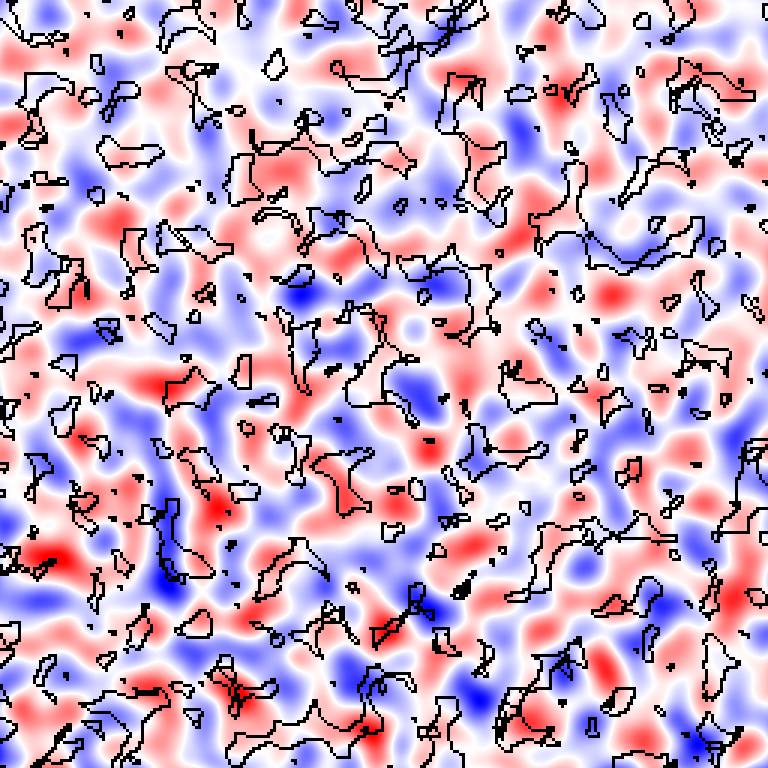
Write a Shadertoy shader that draws this texture.

```glsl
// A smooth random field shaded blue-white-red, overlaid with thin black outlines.
// The field sums two rotated gradient noises; the outlines are the stepped borders
// of two unions of scattered discs, clean along the arcs and ragged at the corners.

vec2 hash2(vec2 p) {
    vec3 q = fract(vec3(p.xyx) * vec3(0.1031, 0.1030, 0.0973));
    q += dot(q, q.yzx + 33.33);
    return fract((q.xx + q.yz) * q.zy);
}

vec2 gradientAt(vec2 corner) {
    return normalize(hash2(corner + 57.0) - 0.5);
}

float gradientNoise(vec2 p) {
    vec2 i = floor(p), f = fract(p);
    vec2 u = f * f * f * (f * (f * 6.0 - 15.0) + 10.0);
    vec2 e = vec2(1.0, 0.0);
    float low = mix(dot(gradientAt(i), f), dot(gradientAt(i + e), f - e), u.x);
    float high = mix(dot(gradientAt(i + e.yx), f - e.yx),
                     dot(gradientAt(i + 1.0), f - 1.0), u.x);
    return mix(low, high, u.y);
}

// Linear value noise: its contours have straight, angular facets
float facetNoise(vec2 p) {
    vec2 i = floor(p), f = fract(p);
    vec2 e = vec2(1.0, 0.0);
    return mix(mix(hash2(i).x, hash2(i + e).x, f.x),
               mix(hash2(i + e.yx).x, hash2(i + 1.0).x, f.x), f.y);
}

// 1 inside a union of jittered discs; radius is in grid cells
float discUnion(vec2 p, float radius, float seed) {
    vec2 cell = floor(p);
    float nearest = 9.0, second = 9.0;
    for (int y = -1; y <= 1; y++)
    for (int x = -1; x <= 1; x++) {
        vec2 c = cell + vec2(x, y);
        float d = length(p - c - hash2(c + seed));
        second = min(second, max(nearest, d));
        nearest = min(nearest, d);
    }
    // Blunt and roughen the corners where two discs meet
    float corner = max(0.0, 1.0 - (second - nearest) / 0.3);
    float ragged = facetNoise(p * 3.5 + seed) - 0.5;
    return step(nearest + corner * (0.35 * ragged - 0.06 * corner), radius);
}

// Membership of one fine grid square in the two disc unions
vec2 regions(vec2 square) {
    vec2 uv = (square + 0.5) / 256.0;
    vec2 turned = mat2(0.8, 0.6, -0.6, 0.8) * uv;
    return vec2(discUnion(uv * 22.5 + 11.0, 0.62, 11.0),
                discUnion(turned * 26.0 + 83.0, 0.76, 83.0));
}

// A square is inked where a region ends at its right or upper side
float inked(vec2 square) {
    vec2 here = regions(square);
    vec2 change = abs(here - regions(square + vec2(1.0, 0.0)))
                + abs(here - regions(square + vec2(0.0, 1.0)));
    return min(change.x + change.y, 1.0);
}

// Outlines in steps of the fine grid, with smoothed square edges
float outline(vec2 uv) {
    vec2 p = uv * 256.0 - 0.5;
    vec2 i = floor(p), e = vec2(1.0, 0.0);
    float soft = min(256.0 / iResolution.y, 1.0);
    vec2 f = clamp((fract(p) - 0.5) / soft + 0.5, 0.0, 1.0);
    return mix(mix(inked(i), inked(i + e), f.x),
               mix(inked(i + e.yx), inked(i + 1.0), f.x), f.y);
}

void mainImage(out vec4 fragColor, in vec2 fragCoord) {
    vec2 uv = fragCoord / iResolution.y;

    // Signed field, a little stronger towards the bottom
    mat2 turn = mat2(0.8, 0.6, -0.6, 0.8);
    float field = gradientNoise(uv * 17.5 + 3.7) + gradientNoise(turn * uv * 16.0 + 41.3);
    field *= mix(1.15, 0.85, uv.y);

    // Red for positive, blue for negative, white at zero
    float pale = 1.0 - min(abs(field), 1.0);
    vec3 color = field > 0.0 ? vec3(1.0, pale, pale) : vec3(pale, pale, 1.0);

    fragColor = vec4(color * (1.0 - outline(uv)), 1.0);
}
```
